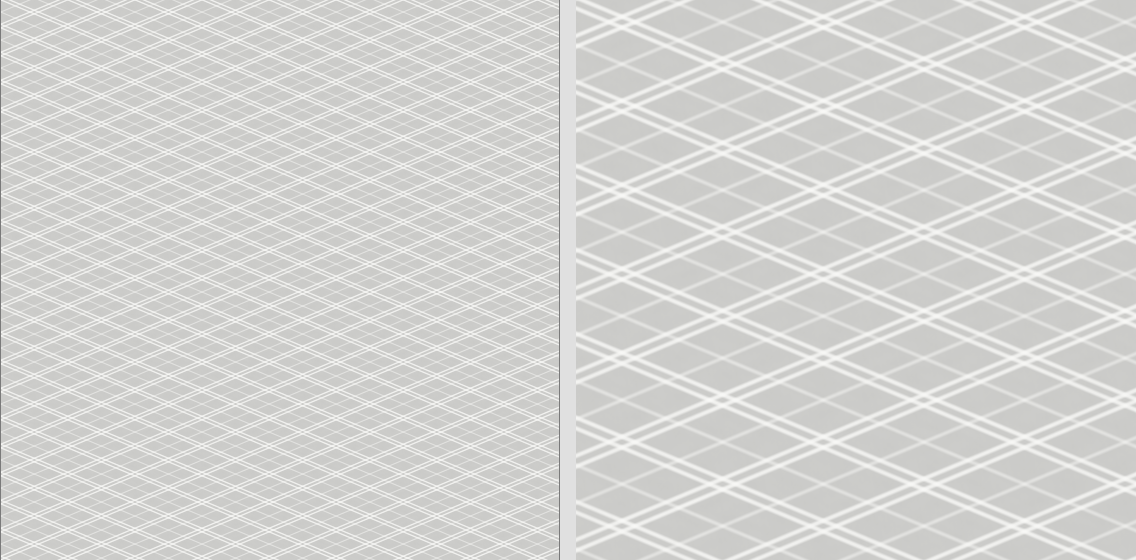
Left: the whole. Right: its middle third, enlarged.
Give the GLSL for this pattern, as a Shadertoy shader.

```glsl
// Pale grey lattice of flat diamonds: paired bright lines cross on two diagonals,
// and a fainter single line halves each gap. Both diagonals come from one skewed
// repeat; layered sines add a faint unevenness, and dark hairlines edge the sides.

#define CELL vec2(0.1198, 0.05)        // diamond width and height
#define ORIGIN vec2(0.0013, 0.6035)    // centre of one crossing
#define PAIR_OFFSET 0.064              // half gap of a pair, in repeats
#define PAIR_HALF_WIDTH 0.00120
#define THIN_HALF_WIDTH 0.00100
#define PAIR_STRENGTH 0.80
#define THIN_STRENGTH 0.48
#define SOFTNESS 0.0010
#define GRAIN 0.006
#define GROUND_COLOR vec3(0.797, 0.797, 0.788)
#define LINE_COLOR vec3(0.975, 0.975, 0.967)
#define EDGE_COLOR vec3(0.47)

// Coverage of a line at distance d from its axis
float lineMask(float d, float halfWidth, float soft) {
    return 1.0 - smoothstep(halfWidth - soft, halfWidth + soft, d);
}

// Uneven surface from sines along rotated axes, about -1 to 1
float layeredSines(vec2 p) {
    float sum = 0.0;
    float weight = 0.5;
    for (int i = 0; i < 4; i++) {
        sum += weight * sin(p.x + 1.7 * sin(p.y)) * cos(p.y * 1.3);
        p = mat2(1.2, 1.6, -1.6, 1.2) * p + 2.3;
        weight *= 0.6;
    }
    return sum;
}

// One diagonal family: a pair around each integer, a thin line at each half
float diagonalLines(float t, float toCanvas, float soft) {
    float fromPair = abs(fract(t + 0.5) - 0.5);
    float pairDistance = abs(fromPair - PAIR_OFFSET) * toCanvas;
    float thinDistance = (0.5 - fromPair) * toCanvas;
    float pairLines = PAIR_STRENGTH * lineMask(pairDistance, PAIR_HALF_WIDTH, soft);
    float thinLine = THIN_STRENGTH * lineMask(thinDistance, THIN_HALF_WIDTH, soft);
    return max(pairLines, thinLine);
}

void mainImage(out vec4 fragColor, in vec2 fragCoord) {
    vec2 uv = fragCoord / iResolution.xy;
    float pixel = 1.0 / min(iResolution.x, iResolution.y);
    float soft = max(SOFTNESS, 0.6 * pixel);

    // Diagonal coordinates, with the factor back to canvas distance
    vec2 q = (uv - ORIGIN) / CELL;
    float toCanvas = 1.0 / length(1.0 / CELL);
    float rising = diagonalLines(q.x - q.y, toCanvas, soft);
    float falling = diagonalLines(q.x + q.y, toCanvas, soft);

    // Overlaps brighten where the diagonals cross
    float lines = 1.0 - (1.0 - rising) * (1.0 - falling);
    lines *= 1.0 + 0.05 * layeredSines(uv * 45.0);

    vec3 color = mix(GROUND_COLOR, LINE_COLOR, lines);
    color += GRAIN * layeredSines(uv * 230.0);

    // Hairlines at the left and right sides
    float sideDistance = min(uv.x, 1.0 - uv.x);
    color = mix(color, EDGE_COLOR, lineMask(sideDistance, 0.0016, 0.5 * pixel));

    fragColor = vec4(clamp(color, 0.0, 1.0), 1.0);
}
```
